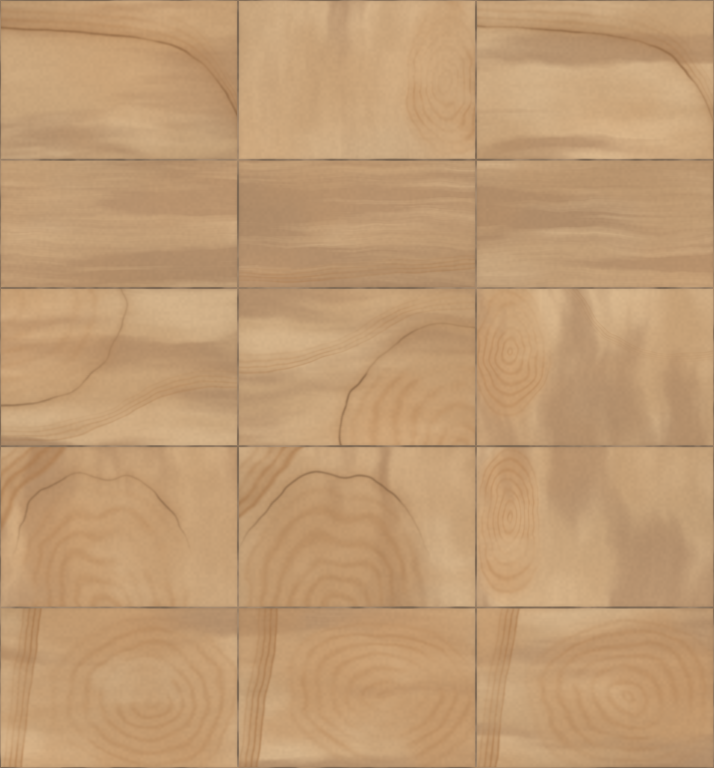
This texture is drawn by a WebGL 2 fragment shader. Its source:

```glsl
#version 300 es
precision highp float;
// Wall of sawn sandstone slabs, three across and five down, with curved mineral veins.
uniform vec2 u_resolution;
out vec4 fragColor;

const vec3 PALE = vec3(0.84, 0.71, 0.55);
const vec3 SAND = vec3(0.78, 0.642, 0.482);
const vec3 WARM = vec3(0.76, 0.585, 0.41);
const vec3 DUN = vec3(0.69, 0.55, 0.415);
const vec3 RUST = vec3(0.65, 0.46, 0.29);
const vec3 UMBER = vec3(0.48, 0.36, 0.25);
const vec3 MORTAR = vec3(0.57, 0.475, 0.38);
const float COLUMNS = 3.0;
const float ROW_EDGE[6] = float[6](0.0, 0.209, 0.419, 0.625, 0.792, 1.0);

float hash(vec2 p) {
  vec3 a = fract(vec3(p.xyx) * 0.1031);
  a += dot(a, a.yzx + 33.33);
  return fract((a.x + a.y) * a.z);
}

float noise(vec2 p) {
  vec2 i = floor(p), f = fract(p);
  f = f * f * (3.0 - 2.0 * f);
  return mix(mix(hash(i), hash(i + vec2(1, 0)), f.x),
             mix(hash(i + vec2(0, 1)), hash(i + vec2(1, 1)), f.x), f.y);
}

float fbm(vec2 p) {
  float sum = 0.0, amp = 0.5;
  for (int i = 0; i < 4; i++) {
    sum += amp * noise(p);
    p = p * 2.03 + 17.7;
    amp *= 0.5;
  }
  return sum / 0.9375;
}

// Elliptical growth field: 1 on the outline.
float oval(vec2 q, vec2 centre, vec2 radii) {
  return length((q - centre) / radii);
}

float line(float d, float width) {
  return exp(-d * d / (width * width));
}

// Parallel seams that fade away from the first.
float strata(float d, float spacing) {
  float sum = 0.0;
  for (int i = 0; i < 4; i++) {
    float k = float(i);
    sum += line(d - k * spacing, spacing * 0.25) * (0.7 - 0.15 * k);
  }
  return sum + 0.5 * smoothstep(-0.5, 0.5, d / spacing) * smoothstep(4.5, 1.5, d / spacing);
}

void main() {
  vec2 p = gl_FragCoord.xy / u_resolution;
  float aspect = u_resolution.x / u_resolution.y;

  // Slab cell and its local coordinates
  int row = 0;
  for (int i = 1; i < 5; i++) row += int(step(ROW_EDGE[i], p.y));
  int col = int(min(floor(p.x * COLUMNS), COLUMNS - 1.0));
  float height = ROW_EDGE[row + 1] - ROW_EDGE[row];
  vec2 q = vec2(fract(p.x * COLUMNS), (p.y - ROW_EDGE[row]) / height);
  vec2 size = vec2(aspect / COLUMNS, height);
  vec2 seed = vec2(float(col) * 13.0, float(row) * 29.0) + 5.0;
  vec2 w = q + 0.13 * (vec2(fbm(q * 2.6 + seed), fbm(q * 2.6 + seed + 50.0)) - 0.5);

  // Vein layout: growth field, seam field, and strengths
  float field = 3.0, seam = 9.0, spacing = 0.035;
  float rings = 0.0, outline = 0.0, seams = 0.0, upright = 0.0, dull = 0.0, warmth = 0.2;
  if (row == 4) {
    if (col == 1) {
      field = oval(w, vec2(0.89, 0.5), vec2(0.2, 0.55));
      rings = 0.8; upright = 1.0; dull = 0.12;
    } else {
      vec2 v = mix(q, w, 0.5);
      field = 1.0 + v.y - (0.83 - 0.08 * v.x - 0.5 * pow(max(v.x, 0.0), 7.0));
      outline = 0.65; seam = field - 1.0; spacing = 0.055; seams = 0.5; warmth = 0.3;
    }
  } else if (row == 3) {
    dull = col == 1 ? 0.6 : 0.38;
    if (col == 1) { seam = w.y - 0.02 - 0.14 * w.x * w.x; seams = 0.5; }
  } else if (row == 2) {
    if (col == 0) {
      field = oval(w, vec2(0.0, 0.9), vec2(0.5, 0.62));
      seam = w.y - 0.03 - 0.33 * smoothstep(0.1, 0.9, w.x);
      rings = 0.65; outline = 0.6; seams = 0.4;
    } else if (col == 1) {
      field = oval(w, vec2(0.95, 0.0), vec2(0.5, 0.76));
      seam = w.y - 0.48 - 0.4 * smoothstep(0.1, 1.0, w.x);
      rings = 0.75; outline = 0.7; seams = 0.45;
    } else {
      field = oval(w, vec2(0.13, 0.58), vec2(0.2, 0.48));
      seam = oval(w, vec2(0.85, 1.1), vec2(0.42, 0.5)) - 1.0;
      rings = 0.8; seams = 0.25; upright = 0.7;
    }
  } else if (row == 1) {
    upright = 1.0; dull = 0.06;
    if (col < 2) {
      float dip = 0.1 * line(w.x - 0.43, 0.09);
      field = oval(w + vec2(0.0, dip), vec2(0.42, 0.0), vec2(0.42, 0.88));
      seam = 0.34 - w.x * 1.3 - (1.0 - w.y) * 0.75;
      rings = 0.75; outline = 0.6 * smoothstep(0.25, 0.75, q.y);
      seams = 0.9; spacing = 0.08; warmth = 0.3;
    } else {
      field = oval(w, vec2(0.13, 0.55), vec2(0.16, 0.52));
      rings = 0.9;
    }
  } else {
    field = oval(w, vec2(0.62, 0.45), vec2(0.46, 0.52));
    seam = 0.08 + 0.09 * q.y - q.x + 0.35 * (w.x - q.x);
    rings = 0.7; seams = 0.85; spacing = 0.024; warmth = 0.55; dull = 0.08;
  }

  // Stone body: clouds and soft streaks along the bedding
  vec2 along = mix(w, w.yx, step(0.5, upright));
  float cloud = fbm(w * 1.8 + seed + 9.0);
  float streak = fbm(along * vec2(1.0, 6.0) + seed + 31.0);
  float thread = fbm(along * vec2(2.0, 24.0) + seed + 43.0);
  float tone = smoothstep(0.36, 0.64, 0.55 * cloud + 0.45 * streak);
  vec3 color = mix(SAND, PALE, tone);
  float shade = 0.85 * smoothstep(0.47, 0.7, fbm(along * vec2(0.9, 4.5) + seed + 57.0));
  color = mix(color, DUN, clamp(dull + shade * (1.0 - 0.5 * dull) + (0.2 + 1.4 * dull) * (thread - 0.5), 0.0, 0.95));
  color = mix(color, WARM, warmth * smoothstep(0.3, 0.65, fbm(w * 2.2 + seed + 70.0)));

  // Growth rings, broken and blurred, with a fading outline
  vec2 slope = vec2(dFdx(field), dFdy(field)) * u_resolution.y;
  float d = (field - 1.0) / max(length(slope), 1.0);
  float patchy = smoothstep(0.3, 0.62, fbm(w * 3.5 + seed + 90.0));
  float wave = 0.5 + 0.5 * sin(field * 46.0 + 10.0 * cloud);
  float inside = smoothstep(1.06, 0.7, field);
  color = mix(color, WARM, rings * inside * (0.3 + 0.5 * patchy));
  color = mix(color, RUST, rings * inside * (0.2 + 0.8 * patchy) * wave * wave * 0.32);
  color = mix(color, RUST, outline * 0.45 * exp(-abs(d) / 0.01));
  color = mix(color, UMBER, outline * (0.2 + 0.6 * patchy) * line(d, 0.0018));
  color = mix(color, RUST, min(seams * strata(seam, spacing) * (0.35 + 0.35 * patchy), 0.8));

  // Broad light and faint grit
  color *= 1.0 + 0.07 * (noise(q * 1.7 + seed + 3.0) - 0.5);
  color *= 1.0 + 0.03 * (noise(p * vec2(aspect, 1.0) * 260.0) - 0.5);

  // Softly worn edges and thin continuous joints
  vec2 gap = min(q, 1.0 - q) * size;
  float wear = fbm(p * vec2(aspect, 1.0) * 30.0);
  float edge = min(gap.x, gap.y) + 0.0006 * (wear - 0.5);
  float pixel = 1.0 / u_resolution.y;
  color *= 1.0 - 0.1 * exp(-max(edge, 0.0) / 0.002);
  vec3 joint = MORTAR * mix(0.85, 1.15, smoothstep(0.25, 0.75, wear));
  color = mix(joint, color, smoothstep(0.0011 - 0.7 * pixel, 0.0011 + 0.8 * pixel, edge));
  fragColor = vec4(color, 1.0);
}
```
